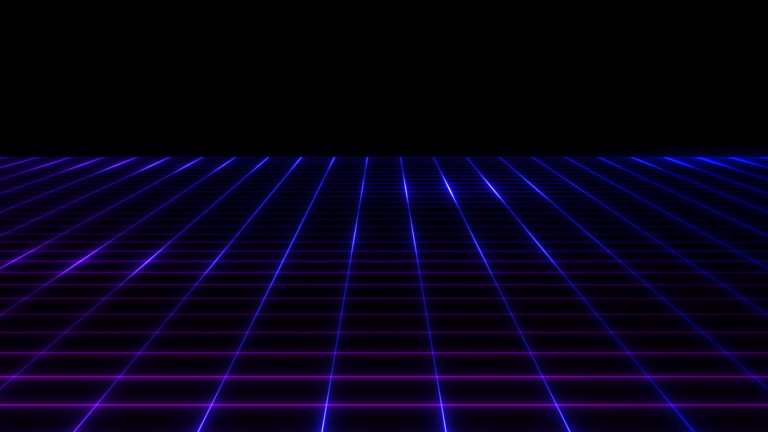
Reproduce this background procedurally as a Shadertoy shader.

```glsl
// Neon perspective grid floor in violet and blue, with light pulses on its lanes, under a black sky.

// Soft elliptical envelope, 1 at its centre
float pulse(vec2 p, vec2 centre, vec2 radii) {
    vec2 q = (p - centre) / radii;
    return exp(-dot(q, q));
}

// Thin bright core, never much narrower than a pixel
float core(float d) {
    float width = max(0.0017, 0.55 / iResolution.y);
    return exp(-d * d / (width * width));
}

void mainImage(out vec4 fragColor, in vec2 fragCoord) {
    vec2 p = vec2(fragCoord.x - 0.5 * iResolution.x, fragCoord.y) / iResolution.y;
    float farDrop = 0.2305;
    float drop = 0.867 - p.y;              // distance below the vanishing point
    float floorDrop = max(drop, farDrop);

    // Lanes converge on the vanishing point
    float lane = p.x / (0.331 * floorDrop);
    float slant = 0.331 * lane;
    float laneDist = abs(fract(lane) - 0.5) * 0.331 * floorDrop * inversesqrt(1.0 + slant * slant);

    // Rungs are evenly spaced in depth
    float rung = clamp(round(1.0 / (0.1097 * floorDrop) - 11.33), -1.0, 28.0);
    float rungDist = abs(floorDrop - 1.0 / (0.1097 * (rung + 11.33)));

    // Light pulses, from the far edge to the near edge
    float light = 0.60 * pulse(p, vec2(-0.54, 0.618), vec2(0.30, 0.014))
                + 0.80 * pulse(p, vec2(0.74, 0.628), vec2(0.16, 0.014))
                + 0.40 * pulse(p, vec2(-0.13, 0.630), vec2(0.14, 0.014))
                + 1.40 * pulse(p, vec2(0.16, 0.562), vec2(0.18, 0.024))
                + 0.85 * pulse(p, vec2(0.00, 0.450), vec2(0.11, 0.036))
                + 0.60 * pulse(p, vec2(0.30, 0.425), vec2(0.14, 0.042))
                + 0.85 * pulse(p, vec2(-0.63, 0.395), vec2(0.27, 0.032))
                + 0.25 * pulse(p, vec2(-0.23, 0.390), vec2(0.09, 0.200))
                + 1.00 * pulse(p, vec2(-0.08, -0.01), vec2(0.75, 0.090));

    // Lane colour runs from purple on the left to pure blue on the right
    float leftness = 1.0 - smoothstep(-0.80, -0.20, p.x);
    vec3 laneTint = mix(vec3(0.10, 0.09, 0.90), vec3(0.32, 0.04, 0.74), leftness);
    laneTint = mix(laneTint, vec3(0.01, 0.03, 0.88), smoothstep(0.25, 0.75, p.x));
    float laneBase = mix(0.44, 0.24, smoothstep(0.25, 0.8, abs(p.x)));
    float laneHalo = exp(-laneDist / (0.004 + 0.010 * floorDrop));
    float laneHaze = exp(-laneDist / (0.008 + 0.030 * floorDrop));
    vec3 lanes = laneTint * (core(laneDist) * (laneBase + 0.55 * light)
                           + laneHalo * (0.17 + 0.50 * light));
    lanes += vec3(0.01 + 0.04 * leftness, 0.01, 0.72) * laneHaze * (0.07 + 0.26 * light);
    vec3 hot = mix(vec3(0.50, 0.52, 0.40), vec3(0.40, 0.20, 0.38), leftness);
    hot = mix(hot, vec3(0.03, 0.16, 0.35), smoothstep(0.45, 0.75, p.x));
    lanes += hot * light * core(laneDist);

    // Rungs fade from magenta nearby to deep blue far off
    float nearness = smoothstep(0.36, 0.62, floorDrop + 0.06 * leftness);
    vec3 rungTint = mix(vec3(0.04, 0.01, 0.62), vec3(0.60, 0.00, 0.74), nearness);
    float rungPower = 0.25 + 0.70 * smoothstep(0.60, 0.77, floorDrop)
                    + 0.28 * pulse(p, vec2(-0.2, 0.39), vec2(1.0, 0.055))
                    + 0.40 * pulse(p, vec2(0.17, 0.562), vec2(0.22, 0.04));
    rungPower *= mix(1.0, 0.7, smoothstep(0.3, 0.9, p.x));
    vec3 rungs = rungTint * rungPower
               * (0.62 * core(rungDist) + 0.30 * exp(-rungDist / (0.014 * floorDrop)));
    rungs += vec3(0.12, 0.00, 0.40) * rungPower * 0.22 * exp(-rungDist / (0.035 * floorDrop));

    // Floor with a crisp far edge, plus a faint bleed of blue above it
    float edge = 0.7 / iResolution.y;
    float onFloor = smoothstep(farDrop - edge, farDrop + edge, drop);
    vec3 bleed = vec3(0.01, 0.01, 0.22) * exp(-abs(drop - farDrop) / 0.012)
               * (0.3 + 0.9 * smoothstep(0.45, 0.75, p.x));
    vec3 colour = (lanes + rungs) * onFloor + bleed;
    fragColor = vec4(min(colour, 1.0), 1.0);
}
```
